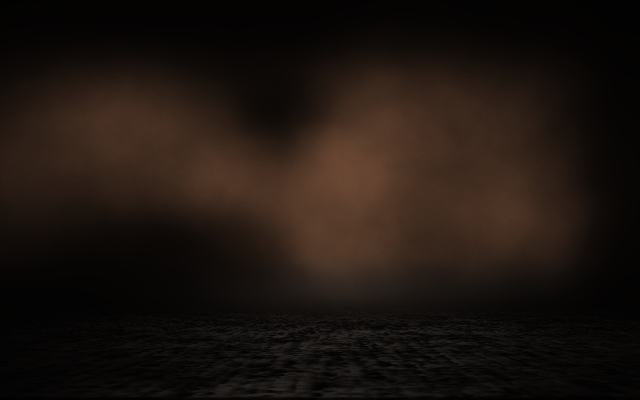
A Shadertoy shader for this background:

```glsl
// Warm brown smoke glowing in a dark room above a rough, dimly lit floor.
#define HORIZON 0.265
#define SMOKE_COLOR vec3(1.0, 0.675, 0.48)
#define HAZE_COLOR vec3(1.0, 0.82, 0.70)
#define FLOOR_COLOR vec3(0.150, 0.135, 0.122)
#define AMBIENT vec3(0.012, 0.009, 0.008)
#define SMOKE_GAIN 0.96
#define WARP 0.055
#define GRAIN 0.009

float hash(vec2 p) {
    vec3 q = fract(vec3(p.xyx) * 0.1031);
    q += dot(q, q.yzx + 33.33);
    return fract((q.x + q.y) * q.z);
}

float noise(vec2 p) {
    vec2 i = floor(p), f = fract(p);
    f = f * f * (3.0 - 2.0 * f);
    return mix(mix(hash(i), hash(i + vec2(1, 0)), f.x),
               mix(hash(i + vec2(0, 1)), hash(i + vec2(1, 1)), f.x), f.y);
}

float fbm(vec2 p) {
    float sum = 0.0, amp = 0.5;
    for (int i = 0; i < 5; i++) {
        sum += amp * noise(p);
        p = mat2(1.6, 1.2, -1.2, 1.6) * p + 7.3;
        amp *= 0.5;
    }
    return sum;
}

// Soft elliptical puff
float puff(vec2 p, vec2 center, vec2 radius) {
    vec2 d = (p - center) / radius;
    return exp(-dot(d, d));
}

float smokeDensity(vec2 uv) {
    vec2 w = vec2(uv.x * 1.6, uv.y);
    vec2 p = uv + WARP * (vec2(fbm(w * 5.0), fbm(w * 5.0 + 31.0)) - 0.48);

    // Broad veil and bright central column
    float d = 0.11 * puff(p, vec2(0.50, 0.56), vec2(0.45, 0.27));
    vec2 leaning = vec2(p.x - 0.16 * (p.y - 0.60), p.y);
    d += 0.26 * puff(leaning, vec2(0.565, 0.61), vec2(0.105, 0.23));
    d += 0.18 * puff(p, vec2(0.54, 0.36), vec2(0.09, 0.11));

    // Clouds to the left and right
    d += 0.18 * puff(p, vec2(0.17, 0.69), vec2(0.15, 0.15));
    d += 0.17 * puff(p, vec2(0.34, 0.55), vec2(0.14, 0.15));
    d += 0.09 * puff(p, vec2(0.03, 0.55), vec2(0.13, 0.18));
    d += 0.20 * puff(p, vec2(0.78, 0.46), vec2(0.13, 0.19));
    d += 0.09 * puff(p, vec2(0.75, 0.71), vec2(0.14, 0.16));

    // Dark hollows
    d *= 1.0 - 0.68 * puff(p, vec2(0.435, 0.72), vec2(0.065, 0.105));
    d *= 1.0 - 0.62 * puff(p, vec2(0.26, 0.40), vec2(0.13, 0.09));
    d *= 1.0 - 0.60 * puff(p, vec2(0.12, 0.29), vec2(0.20, 0.11));

    // Fine billows, then fades at the floor, ceiling and right wall
    d *= 0.76 + 0.50 * fbm(w * 7.0 + 12.0);
    d *= smoothstep(0.18, 0.37, uv.y) * (1.0 - 0.75 * smoothstep(0.76, 1.0, p.y));
    return d * (1.0 - 0.6 * smoothstep(0.86, 0.98, p.x));
}

vec3 floorLight(vec2 uv) {
    float depth = max(HORIZON - uv.y, 0.02);
    vec2 ground = vec2((uv.x - 0.53) * 1.6, 0.8) / depth;

    // Grit, long cracks toward the viewer and worn crosswise streaks
    float grit = fbm(ground * vec2(10.0, 14.0));
    float cracks = noise(vec2(ground.x * 12.0 + 2.0 * grit, ground.y * 2.0));
    float streaks = fbm(vec2(uv.x * 22.0, uv.y * 150.0));
    float worn = smoothstep(0.30, 0.80, 0.45 * grit + 0.25 * cracks + 0.40 * streaks);
    float patches = 0.45 + 1.1 * fbm(ground * 1.3 + 4.0);

    float pool = puff(uv, vec2(0.55, 0.13), vec2(0.36, 0.14));
    pool += 0.45 * puff(uv, vec2(0.45, 0.015), vec2(0.34, 0.025));
    float fade = 1.0 - smoothstep(0.17, 0.25, uv.y);
    return FLOOR_COLOR * worn * patches * pool * fade;
}

void mainImage(out vec4 fragColor, in vec2 fragCoord) {
    vec2 uv = fragCoord / iResolution.xy;

    // Smoke turns greyer where it settles on the floor
    float settled = 1.0 - smoothstep(0.22, 0.40, uv.y);
    vec3 tint = mix(SMOKE_COLOR, HAZE_COLOR, settled);
    vec3 color = AMBIENT + SMOKE_GAIN * smokeDensity(uv) * tint;

    // Low haze and textured ground
    color += 0.085 * HAZE_COLOR * puff(uv, vec2(0.54, 0.26), vec2(0.20, 0.055));
    color += floorLight(uv);

    // Dark bottom rim and subtle grain
    color *= mix(0.3, 1.0, smoothstep(0.003, 0.010, uv.y));
    color += GRAIN * (hash(floor(uv * vec2(512.0, 320.0))) - 0.5) * smoothstep(0.0, 0.2, color.r);
    fragColor = vec4(max(color, 0.0), 1.0);
}
```
